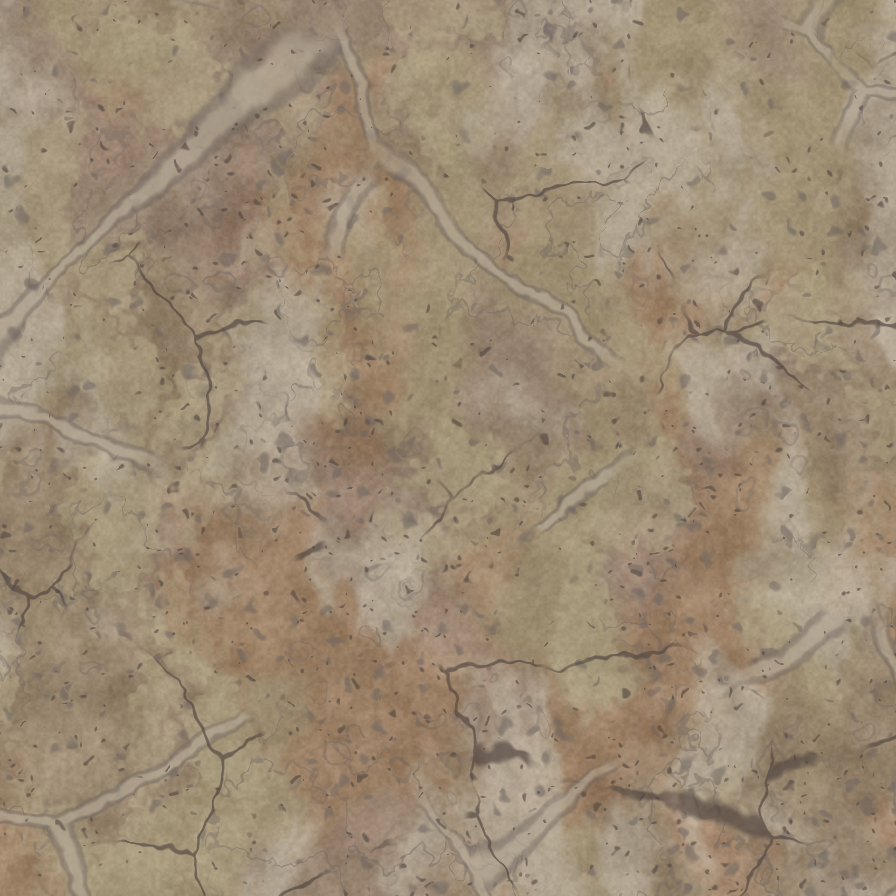
Write a WebGL 1 fragment shader that draws this texture.

```glsl
precision highp float;
uniform vec2 u_resolution;

#define PATCH_SCALE vec2(7.0, 5.0)
#define CLAST_SCALE vec2(11.0, 8.0)
#define WARP 0.09
#define MOTTLE 0.17
#define GRAIN 0.085
#define SPECK_SCALE 75.0
#define BLOT_SCALE 38.0
#define RING_SCALE 24.0
#define CRACK_SCALE 4.5
#define VEIN_SCALE 2.6

const vec3 OCHRE = vec3(0.625, 0.562, 0.452);
const vec3 BROWN = vec3(0.565, 0.488, 0.405);
const vec3 RUST  = vec3(0.605, 0.480, 0.375);
const vec3 MAUVE = vec3(0.585, 0.505, 0.450);
const vec3 CREAM = vec3(0.668, 0.615, 0.500);
const vec3 CHALK = vec3(0.705, 0.660, 0.590);
const vec3 SLATE = vec3(0.430, 0.395, 0.375);
const vec3 DARK  = vec3(0.310, 0.265, 0.245);

float hash(vec2 p) {
  vec3 q = fract(p.xyx * vec3(0.1031, 0.1030, 0.0973));
  q += dot(q, q.yzx + 33.33);
  return fract((q.x + q.y) * q.z);
}

float noise(vec2 p) {
  vec2 i = floor(p), f = fract(p);
  f = f * f * (3.0 - 2.0 * f);
  return mix(mix(hash(i), hash(i + vec2(1.0, 0.0)), f.x),
             mix(hash(i + vec2(0.0, 1.0)), hash(i + 1.0), f.x), f.y);
}

float fbm(vec2 p) {
  float sum = 0.0, amp = 0.52;
  for (int i = 0; i < 5; i++) {
    sum += amp * noise(p);
    p = mat2(0.8, 0.6, -0.6, 0.8) * p * 2.03 + 17.3;
    amp *= 0.5;
  }
  return sum;
}

// x: distance to nearest seed, y: gap to the second nearest, z: cell id
vec3 cells(vec2 p) {
  vec2 base = floor(p);
  float near = 9.0, next = 9.0, id = 0.0;
  for (int j = -1; j <= 1; j++) {
    for (int i = -1; i <= 1; i++) {
      vec2 c = base + vec2(float(i), float(j));
      vec2 seed = c + vec2(hash(c + 3.7), hash(c + 51.2));
      float d = length(p - seed);
      if (d < near) { next = near; near = d; id = hash(c + 91.4); }
      else next = min(next, d);
    }
  }
  return vec3(near, next - near, id);
}

// Round stains in a share of the cells, smaller ones more often
float spots(vec2 p, float share, float size) {
  vec3 c = cells(p);
  float radius = size * (0.35 + 0.65 * fract(c.z * 37.0));
  return (1.0 - smoothstep(radius * 0.35, radius, c.x)) * (1.0 - smoothstep(share - 0.04, share + 0.04, c.z));
}

float line(float d, float width) {
  return 1.0 - smoothstep(width * 0.3, width, d);
}

void main() {
  vec2 uv = gl_FragCoord.xy / u_resolution.y;
  vec2 swirl = vec2(fbm(uv * 9.0 + 4.0), fbm(uv * 9.0 + 61.0)) - 0.5;
  vec2 fray = vec2(noise(uv * 95.0), noise(uv * 95.0 + 33.0)) - 0.5;
  vec2 p = uv + WARP * swirl;
  vec2 q = uv + 0.012 * fray;

  // Broad mineral patches
  float earthy = smoothstep(0.43, 0.60, fbm(p * PATCH_SCALE));
  float rusty = smoothstep(0.50, 0.68, fbm(p * PATCH_SCALE * 1.1 + 40.0));
  float mauve = smoothstep(0.50, 0.66, fbm(p * PATCH_SCALE + 83.0));
  vec3 col = mix(OCHRE, BROWN, 0.75 * earthy);
  col = mix(col, RUST, 0.75 * rusty);
  col = mix(col, MAUVE, 0.65 * mauve);

  // Pale clasts and chalky clouds
  vec3 clast = cells(p * CLAST_SCALE + 0.3 * fray);
  float body = smoothstep(0.03, 0.24, clast.y) * smoothstep(0.66, 0.72, clast.z);
  col = mix(col, CREAM, 0.7 * body * (1.0 - 0.4 * rusty));
  float chalk = smoothstep(0.55, 0.72, fbm(p * vec2(10.0, 5.5) + 120.0));
  col = mix(col, CHALK, 0.75 * chalk);

  // Clouding, then fine grain
  float rough = clamp(0.15 + 0.6 * earthy + 0.5 * rusty - 0.4 * body, 0.0, 1.0);
  col += (fbm(q * 27.0 + 9.0) - 0.5) * MOTTLE * (0.65 + 0.6 * rough);
  float grain = 0.6 * noise(uv * 210.0) + 0.4 * noise(uv * 430.0 + 7.0) - 0.5;
  col += grain * GRAIN;

  // Soft stains, fossil rings and winding traces
  col = mix(col, SLATE, 0.55 * spots(q * BLOT_SCALE + swirl, 0.08 + 0.38 * rough, 0.42));
  vec3 ring = cells(q * RING_SCALE + 2.0 * swirl);
  float hoop = line(abs(ring.x - 0.18 - 0.16 * fract(ring.z * 29.0)), 0.075);
  col = mix(col, SLATE, 0.42 * hoop * step(ring.z, 0.22) * rough);
  float trace = line(abs(fbm(q * vec2(17.0, 12.0) + 70.0) - 0.5), 0.018);
  col = mix(col, SLATE, 0.4 * trace * smoothstep(0.48, 0.62, fbm(uv * 8.0 + 150.0)));

  // Pale veins with grey rims
  float vein = cells((uv + 0.045 * swirl + 0.004 * fray) * VEIN_SCALE + 5.0).y;
  float veined = smoothstep(0.50, 0.58, fbm(uv * 3.5 + 200.0));
  col = mix(col, SLATE, 0.45 * veined * line(abs(vein - 0.032), 0.018));
  col = mix(col, CHALK, 0.65 * veined * line(vein, 0.036));

  // Hairline cracks and dark pits
  float crack = cells((uv + 0.07 * swirl + 0.005 * fray) * CRACK_SCALE + 12.0).y;
  float cracked = smoothstep(0.54, 0.61, fbm(uv * 5.0 + 260.0));
  col = mix(col, DARK, 0.65 * cracked * line(crack, 0.021));
  col = mix(col, DARK, 0.6 * spots(q * SPECK_SCALE, 0.05 + 0.22 * rough, 0.36));

  gl_FragColor = vec4(col, 1.0);
}
```
